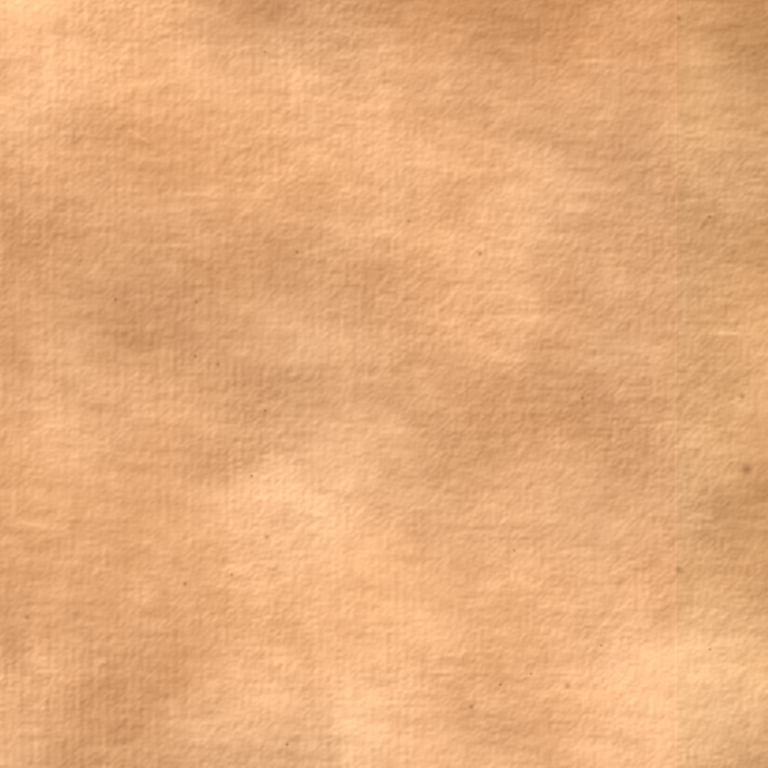
Give the GLSL for this texture, as a WebGL 2 fragment shader.

```glsl
#version 300 es
precision highp float;
// Aged tan paper: broad cloudy stains from layered noise, a fine embossed
// grain lit from the upper left, faint laid lines and weave, a vertical
// crease near the right edge, and a few dark specks and pale fibres.

uniform vec2 u_resolution;
out vec4 fragColor;

float hash(vec2 cell) {
  uvec2 q = uvec2(ivec2(cell)) * uvec2(1597334673u, 3812015801u);
  uint n = (q.x ^ q.y) * 1597334673u;
  n = (n ^ (n >> 15)) * 2246822519u;
  return float((n ^ (n >> 13)) >> 8) / 16777216.0;
}

float noise(vec2 p) {
  vec2 i = floor(p);
  vec2 f = p - i;
  f = f * f * (3.0 - 2.0 * f);
  return mix(mix(hash(i), hash(i + vec2(1, 0)), f.x),
             mix(hash(i + vec2(0, 1)), hash(i + vec2(1, 1)), f.x), f.y);
}

float fbm(vec2 p) {
  float sum = 0.0, amp = 0.5;
  for (int k = 0; k < 5; k++) {
    sum += amp * noise(p);
    p = mat2(0.8, 0.6, -0.6, 0.8) * p * 2.03 + 17.3;
    amp *= 0.48;
  }
  return sum;
}

float paperHeight(vec2 p) {
  vec2 turned = mat2(0.8, 0.6, -0.6, 0.8) * p;
  return 0.8 * noise(turned * 135.0) + 0.75 * noise(p * vec2(205.0, 225.0));
}

// Dark round specks, at most one in each grid cell.
float specks(vec2 p, float cells, float share) {
  vec2 id = floor(p * cells);
  vec2 center = 0.2 + 0.6 * vec2(hash(id + 11.0), hash(id + 47.0));
  float size = hash(id + 83.0);
  float radius = mix(0.0018, 0.006, size * size * size);
  float d = length(p * cells - id - center) / cells;
  return step(hash(id + 5.0), share) * exp(-d * d / (radius * radius));
}

// Short pale fibres, each a soft line segment inside its grid cell.
float fibres(vec2 p, float cells) {
  vec2 id = floor(p * cells);
  vec2 q = (p * cells - id - 0.35 - 0.3 * vec2(hash(id + 19.0), hash(id + 53.0))) / cells;
  float angle = 6.283 * hash(id + 71.0);
  vec2 dir = vec2(cos(angle), sin(angle));
  float d = length(q - dir * clamp(dot(q, dir), -0.014, 0.014));
  return step(hash(id + 29.0), 0.12) * exp(-d * d / 0.000006);
}

void main() {
  vec2 p = gl_FragCoord.xy / u_resolution;

  // Broad stains and a darker band falling gently to the right.
  vec2 warp = vec2(fbm(p * 3.0 + 8.0), fbm(p * 3.0 + 41.0)) - 0.5;
  vec2 q = p + 0.2 * warp;
  float clouds = fbm(q * vec2(3.6, 4.8) + 3.7) - 0.48;
  float band = exp(-pow((q.y - 0.65 + 0.28 * q.x) / 0.16, 2.0));
  float tone = 0.42 * clouds + 0.075 * (0.3 - band);
  tone -= 0.06 * smoothstep(0.9, 1.04, p.y + 0.4 * warp.x) * smoothstep(0.2, 0.7, p.x);

  // Embossed grain: height difference toward the light.
  float relief = paperHeight(p) - paperHeight(p + vec2(-0.0018, 0.0022));
  tone += 0.082 * relief * (0.75 + 0.5 * noise(p * 9.0));

  // Mottling, horizontal laid streaks and two thread directions.
  tone += 0.045 * (noise(p * vec2(62.0, 85.0)) - 0.5);
  tone += 0.045 * (noise(p * vec2(22.0, 150.0) + 7.0) - 0.5);
  tone += 0.022 * (noise(p * vec2(170.0, 14.0) + 23.0) - 0.5) * (1.3 - p.x);
  float weave = sin(p.x * 565.0 + 2.0 * noise(p * 15.0));
  tone += 0.014 * weave * (1.0 - 0.7 * p.x) * noise(p * 8.0 + 90.0);

  vec3 color = vec3(0.871, 0.642, 0.45) + tone * vec3(1.0, 1.0, 0.92);

  // Slow drift between pinkish and yellowish tan.
  color += (fbm(p * 5.0 + 60.0) - 0.48) * vec3(0.02, -0.02, -0.05);

  // Crease with a duller strip beyond it.
  float pastCrease = smoothstep(0.878, 0.882, p.x);
  color -= pastCrease * vec3(0.02, 0.004, 0.01);
  color += 0.022 * exp(-pow((p.x - 0.88) / 0.0012, 2.0));

  // Scattered flaws.
  color += 0.045 * fibres(p, 8.0);
  float dirt = max(0.5 * specks(p, 6.0, 0.09), 0.22 * specks(p + 3.0, 22.0, 0.06));
  color *= 1.0 - dirt * vec3(0.8, 0.95, 1.0);

  fragColor = vec4(clamp(color, 0.0, 1.0), 1.0);
}
```
